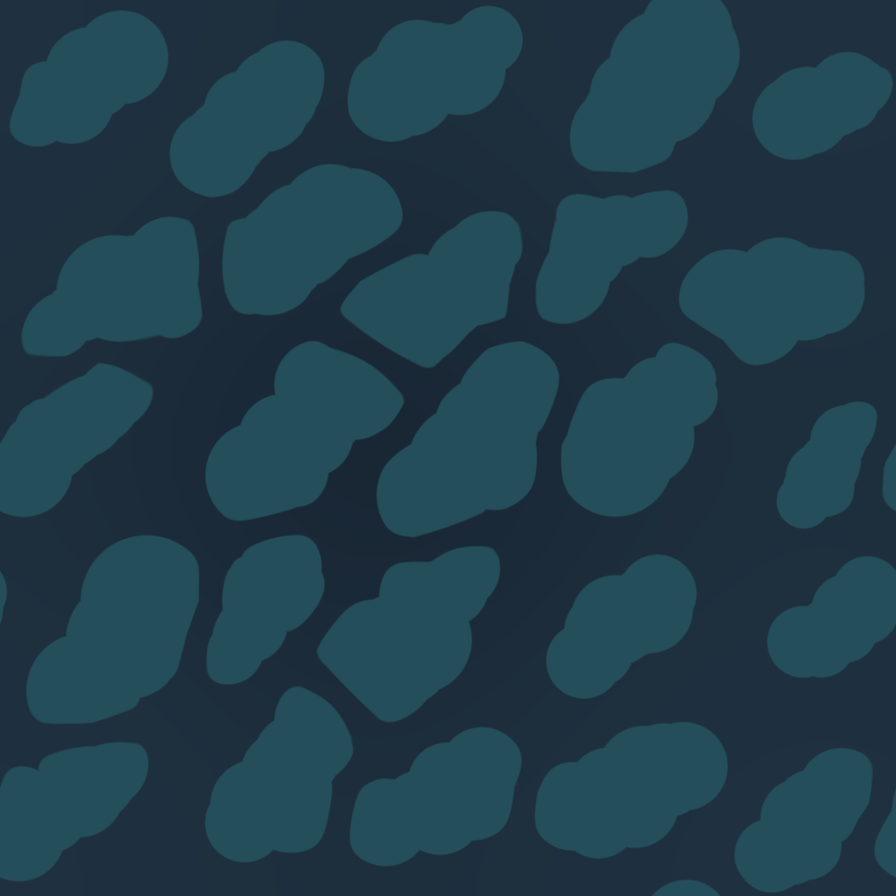
Reproduce this pattern procedurally as a three.js fragment shader.

```glsl
// Lumpy slanted pebbles on a dark ground that deepens softly near the middle.
// Each cell of a wrapping jittered grid holds one blob, a union of circles
// strung along a tilted axis; a channel is kept open between neighbours.
#define CELLS 5.0         // blobs across and up, whole so that it tiles
#define JITTER 0.38       // scatter of blob centres, in cells
#define TILT 0.62         // mean direction of the blobs, radians
#define TILT_SPREAD 0.75  // full range of directions
#define HALF_LENGTH 0.30  // half the axis of a blob, in cells
#define SIZE_MIN 0.74
#define SIZE_MAX 1.26
#define GAP 0.13          // narrowest channel, in cells
#define EDGE 0.0013       // half width of the soft edge, in canvas units
#define BLOB_COLOR vec3(0.14, 0.31, 0.353)
#define GROUND_DEEP vec3(0.098, 0.152, 0.208)
#define GROUND_LIGHT vec3(0.12, 0.19, 0.25)

varying vec2 vUv;

const float TAU = 6.2831853;
const int LOBES = 7;

// Three random values from a cell and a salt
vec3 hash3(vec2 cell, float salt) {
  vec3 p = fract(vec3(cell, salt) * vec3(0.1031, 0.1130, 0.0973) + 0.137);
  p += dot(p, p.yxz + 33.33);
  return fract((p.xxy + p.yxx) * p.zyx);
}

float smoothMax(float a, float b, float k) {
  float h = max(k - abs(a - b), 0.0) / k;
  return max(a, b) + 0.25 * h * h * k;
}

// Signed distance to one blob, with p measured from its centre
float blobDistance(vec2 p, vec2 cell) {
  vec3 trait = hash3(cell, 3.0);
  float angle = TILT + (trait.x - 0.5) * TILT_SPREAD;
  float size = mix(SIZE_MIN, SIZE_MAX, trait.y);
  float taper = (trait.z - 0.5) * 0.09;
  float c = cos(angle), s = sin(angle);
  p = vec2(c * p.x + s * p.y, c * p.y - s * p.x) / size;

  float d = 10.0;
  for (int i = 0; i < LOBES; i++) {
    float along = 2.0 * float(i) / float(LOBES - 1) - 1.0;
    vec3 lobe = hash3(cell, 11.0 + 7.0 * float(i));
    vec2 center = vec2(along * HALF_LENGTH, (lobe.x - 0.5) * 0.15);
    float radius = 0.19 + 0.09 * lobe.y + taper * along;
    d = min(d, length(p - center) - radius);
  }
  return d * size;
}

// Distance to the nearest blob, cut back where two come too close
float pebbles(vec2 p) {
  vec2 base = floor(p);
  float nearest = 10.0;
  float second = 10.0;
  for (int y = -1; y <= 1; y++) {
    for (int x = -1; x <= 1; x++) {
      vec2 cell = base + vec2(float(x), float(y));
      vec2 id = mod(cell, CELLS);
      vec2 center = cell + 0.5 + (hash3(id, 1.0).xy - 0.5) * JITTER;
      float d = blobDistance(p - center, id);
      second = min(second, max(nearest, d));
      nearest = min(nearest, d);
    }
  }
  return smoothMax(nearest, 0.5 * (nearest - second + GAP), 0.04);
}

void main() {
  // Ground: a periodic, very gentle vignette
  vec2 wave = cos(TAU * (vUv - vec2(0.42, 0.5)));
  float depth = 0.5 + 0.25 * (wave.x + wave.y);
  vec3 ground = mix(GROUND_LIGHT, GROUND_DEEP, depth * depth);

  // Flat blobs with a smooth edge
  float d = pebbles(vUv * CELLS) / CELLS;
  float cover = 1.0 - smoothstep(-EDGE, EDGE, d);
  gl_FragColor = vec4(mix(ground, BLOB_COLOR, cover), 1.0);
}
```
